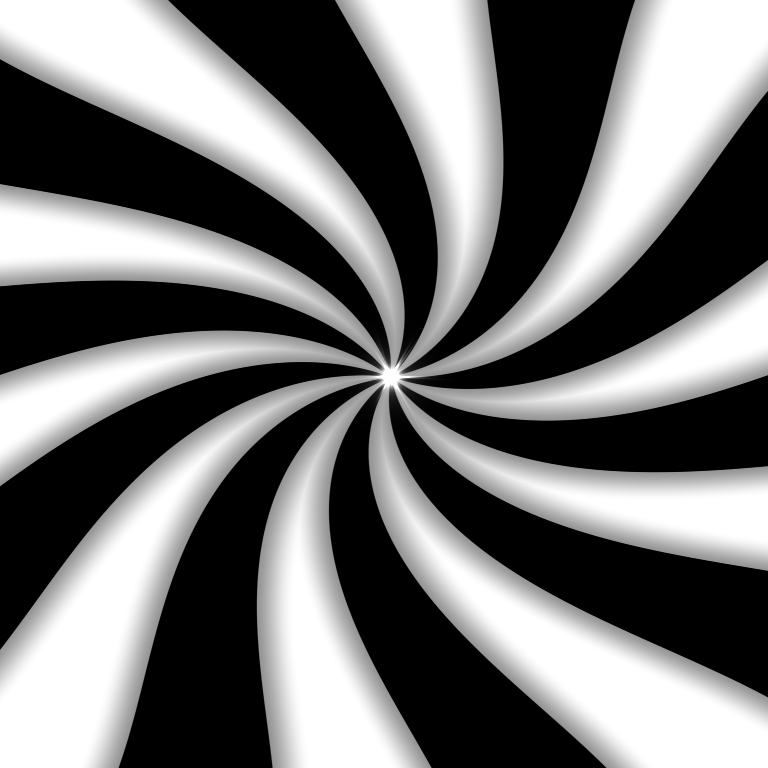
A Shadertoy shader for this background:

```glsl
const float PI = 3.14159265;

// Spiral
const float ARM_COUNT = 10.0;
const float ARM_HALF_WIDTH = 0.26;                // share of one period
const float ARM_ANGLE = 0.305;                    // direction of one arm at the rim
const float TWIST = 0.89;
const float TWIST_RADIUS = 0.833;
const float VERTICAL_STRETCH = 1.25;
const vec2 RAY_CENTER = vec2(-0.0031, 0.0142);

// Shading
const float EDGE_GREY = 0.55;
const float SHADOW_START = -0.008;
const float SHADOW_END = 0.046;
const float DISTANCE_SCALE = 0.87;

// Flare
const vec2 FLARE_CENTER = vec2(0.0092, 0.0092);
const float CORE_RADIUS = 0.011;
const float HALO_RADIUS = 0.022;
const int SPIKE_COUNT = 96;
const float SPIKE_DIRECTIONS = 6.0;
const float SPIKE_SPREAD = 0.85;
const float SPIKE_MIN_LENGTH = 0.025;
const float SPIKE_MAX_LENGTH = 0.14;
const float SPIKE_WIDTH = 0.0011;

float hash(float n) {
    return fract(sin(n * 12.9898) * 43758.5453);
}

vec2 rotate(vec2 p, float angle) {
    float c = cos(angle), s = sin(angle);
    return vec2(c * p.x - s * p.y, s * p.x + c * p.y);
}

// Approximate distance to the nearest arm edge, positive inside an arm
float armDistance(vec2 p) {
    p.y *= VERTICAL_STRETCH;
    float falloff = max(1.0 - length(p) / TWIST_RADIUS, 0.0);
    vec2 ray = rotate(p, TWIST * falloff * falloff) - RAY_CENTER;
    float period = 2.0 * PI / ARM_COUNT;
    float phase = (atan(ray.y, ray.x) - ARM_ANGLE) / period;
    float offset = abs(fract(phase + 0.5) - 0.5);
    return (ARM_HALF_WIDTH - offset) * period * length(ray) * DISTANCE_SCALE;
}

// Thin tapered streaks gathered around a few directions
float spikes(vec2 p) {
    float light = 0.0;
    for (int i = 0; i < SPIKE_COUNT; i++) {
        float id = float(i) + 1.0;
        float jitter = hash(id) + hash(id + 131.7) - 1.0;
        float sector = mod(id, SPIKE_DIRECTIONS) * 2.0 * PI / SPIKE_DIRECTIONS;
        vec2 q = rotate(p, -sector - jitter * abs(jitter) * SPIKE_SPREAD);
        float reach = pow(hash(id + 57.3), 4.0) * (1.0 - abs(jitter));
        float size = mix(SPIKE_MIN_LENGTH, SPIKE_MAX_LENGTH, reach);
        float taper = clamp(1.0 - q.x / size, 0.0, 1.0) * step(0.0, q.x);
        float across = q.y / SPIKE_WIDTH;
        light += 0.38 * taper * taper * exp(-across * across);
    }
    return light;
}

void mainImage(out vec4 fragColor, in vec2 fragCoord) {
    float canvas = min(iResolution.x, iResolution.y);
    vec2 p = (fragCoord - 0.5 * iResolution.xy) / canvas;
    float pixel = 1.0 / canvas;

    // Arms with soft inner shadow
    float d = armDistance(p);
    float shade = mix(EDGE_GREY, 1.0, smoothstep(SHADOW_START, SHADOW_END, d));
    float grey = shade * smoothstep(-0.7 * pixel, 0.7 * pixel, d);

    // Central flare, screened over the arms
    vec2 q = p - FLARE_CENTER;
    float r = length(q);
    float core = 1.4 * exp(-r * r / (CORE_RADIUS * CORE_RADIUS));
    float halo = 0.45 * exp(-r / HALO_RADIUS) * (1.0 - smoothstep(0.0, 0.1, r));
    float flare = clamp(core + halo + spikes(q), 0.0, 1.0);
    grey = 1.0 - (1.0 - grey) * (1.0 - flare);

    fragColor = vec4(vec3(grey), 1.0);
}
```
